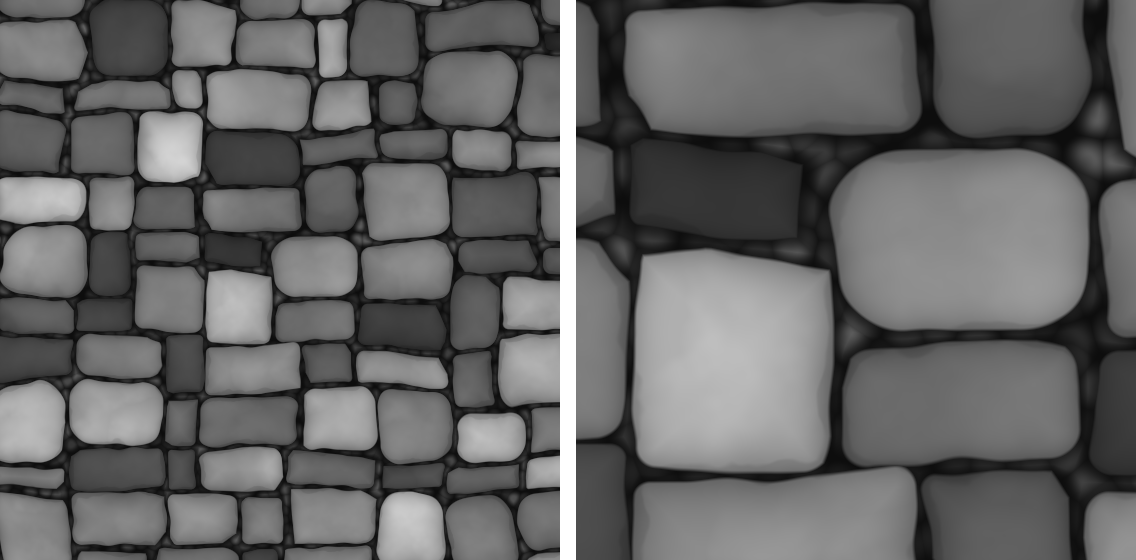
Left: the whole. Right: its middle third, enlarged.
Write a WebGL 2 fragment shader that draws this texture map.

```glsl
#version 300 es
precision highp float;

uniform vec2 u_resolution;
out vec4 outColor;

const vec2 GRID = vec2(7.6, 10.2);   // stones across and up the canvas
const float LINE_JITTER = 0.66;      // how far joints stray from the grid

float hash(vec2 p) {
    vec3 q = fract(p.xyx * vec3(0.1031, 0.1030, 0.0973));
    q += dot(q, q.yzx + 33.33);
    return fract((q.x + q.y) * q.z);
}

float noise(vec2 p) {
    vec2 i = floor(p), f = fract(p);
    f = f * f * (3.0 - 2.0 * f);
    return mix(mix(hash(i), hash(i + vec2(1, 0)), f.x),
               mix(hash(i + vec2(0, 1)), hash(i + vec2(1, 1)), f.x), f.y);
}

float fbm(vec2 p) {
    float sum = 0.0, amp = 0.53;
    for (int i = 0; i < 4; i++) {
        sum += amp * noise(p);
        p = mat2(1.6, 1.2, -1.2, 1.6) * p + 7.3;
        amp *= 0.5;
    }
    return sum;
}

float roundedBox(vec2 p, vec2 halfSize, float radius) {
    vec2 q = abs(p) - halfSize + radius;
    return length(max(q, 0.0)) + min(max(q.x, q.y), 0.0) - radius;
}

float joint(vec2 node) {
    return (hash(node + 41.0) - 0.5) * LINE_JITTER;
}

// Interlocking rectangles: joints run across or up on alternating grid nodes.
// Returns left, bottom, right, top in grid units.
vec4 stoneBounds(vec2 cell) {
    float a = joint(cell), b = joint(cell + vec2(1, 0));
    float c = joint(cell + vec2(0, 1)), d = joint(cell + vec2(1, 1));
    bool even = mod(cell.x + cell.y, 2.0) < 0.5;
    vec4 offset = even ? vec4(c, a, b, d) : vec4(a, b, d, c);
    return vec4(cell, cell + 1.0) + offset;
}

// Signed distance to a rounded, slightly turned block with trimmed corners
float stoneShape(vec2 q, vec2 halfSize, vec2 seed) {
    float turn = (hash(seed + 3.0) - 0.5) * 0.09;
    q = mat2(cos(turn), sin(turn), -sin(turn), cos(turn)) * q;
    float radius = min(halfSize.x, halfSize.y) * mix(0.25, 0.7, hash(seed + 5.0));
    float d = roundedBox(q, halfSize, radius);
    for (float k = 0.0; k < 3.0; k++) {
        float angle = 6.2832 * hash(seed + 11.0 + k * 7.0);
        vec2 dir = vec2(cos(angle), sin(angle));
        float reach = dot(abs(dir), halfSize) * mix(0.8, 1.05, hash(seed + 13.0 + k * 5.0));
        d = max(d, dot(q, dir) - reach);
    }
    return d + (noise(q * 38.0 + seed * 9.0) - 0.5) * 0.005;
}

// Height of a stone face: domed rim, tilt, worn mottling and chipped edges
float stoneHeight(vec2 q, vec2 halfSize, float d, vec2 seed) {
    float base = mix(0.23, 0.83, 0.5 * (hash(seed + 17.0) + hash(seed + 19.0)));
    base += 0.22 * smoothstep(0.9, 0.97, hash(seed + 23.0));
    base -= 0.14 * (1.0 - smoothstep(0.02, 0.045, min(halfSize.x, halfSize.y)));
    vec2 tilt = vec2(hash(seed + 29.0), hash(seed + 31.0)) - 0.5;
    vec2 grain = q * 17.0 + seed * 13.0;
    float mottling = fbm(grain) - 0.5;
    float crease = abs(noise(grain * 0.9 + mottling + 4.0) - 0.5);
    float rim = exp(min(d, 0.0) / mix(0.007, 0.018, hash(seed + 37.0)));
    float chip = 1.0 - smoothstep(0.0, 0.003, -d - 0.026 * (fbm(grain * 1.3 + 20.0) - 0.42));
    float face = 1.0 + 0.2 * dot(tilt, q / halfSize) + 0.2 * mottling + 0.12 * (crease - 0.2);
    return max(base, 0.17) * face * (1.0 - 0.33 * rim) * (1.0 - 0.09 * chip);
}

// Soft small pebbles lying in the gaps
float pebbles(vec2 p) {
    vec2 cell = floor(p);
    float height = 0.0;
    for (int y = -1; y <= 1; y++)
    for (int x = -1; x <= 1; x++) {
        vec2 id = cell + vec2(x, y);
        vec2 center = id + vec2(hash(id + 2.0), hash(id + 8.0));
        float dome = 1.0 - smoothstep(0.15, 0.85, length(p - center));
        height = max(height, dome * mix(0.1, 0.36, hash(id + 14.0)));
    }
    return height;
}

void main() {
    vec2 uv = gl_FragCoord.xy / u_resolution;
    vec2 bend = vec2(noise(uv * 9.0), noise(uv * 9.0 + 50.0)) - 0.5;
    vec2 p = uv + bend * 0.018;

    // Stones, the highest one showing
    vec2 cell = floor(p * GRID);
    float wall = 0.0, nearest = 1.0;
    for (int y = -1; y <= 1; y++)
    for (int x = -1; x <= 1; x++) {
        vec2 id = cell + vec2(x, y);
        vec4 bounds = stoneBounds(id);
        vec2 q = p - 0.5 * (bounds.xy + bounds.zw) / GRID;
        float gap = mix(0.0005, 0.0045, hash(id + 43.0));
        vec2 halfSize = 0.5 * (bounds.zw - bounds.xy) / GRID - gap;
        float d = stoneShape(q, halfSize, id);
        float cover = 1.0 - smoothstep(-0.0028, 0.0008, d);
        if (cover > 0.0) wall = max(wall, cover * stoneHeight(q, halfSize, d, id));
        nearest = min(nearest, d);
    }

    // Dark rubble, deepest beside the stones
    float open = smoothstep(-0.002, 0.012, nearest);
    float ground = 0.05 + pebbles(uv * 48.0) * mix(0.25, 1.0, open);

    outColor = vec4(vec3(clamp(max(wall, ground), 0.0, 1.0)), 1.0);
}
```
